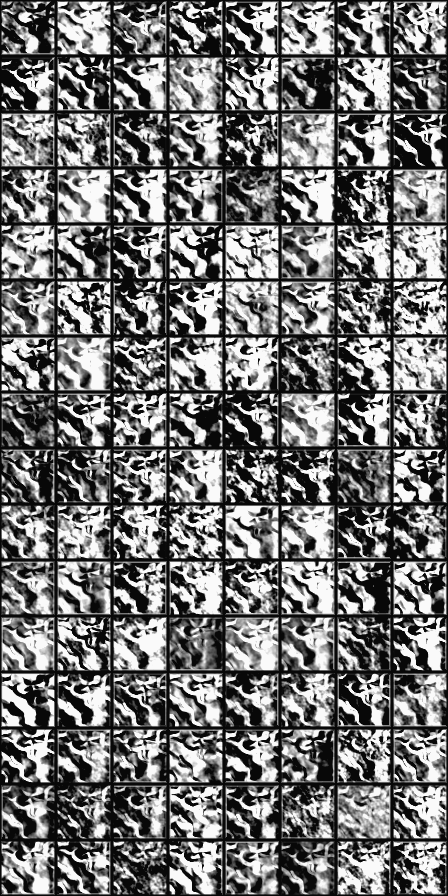
Reproduce this pattern procedurally as a WebGL 2 fragment shader.

```glsl
#version 300 es
precision highp float;

uniform vec2 u_resolution;
out vec4 fragColor;

float hash(vec2 p) {
    vec3 q = fract(vec3(p.xyx) * vec3(0.1031, 0.1030, 0.0973));
    q += dot(q, q.yzx + 33.33);
    return fract((q.x + q.y) * q.z);
}

float cornerSlope(vec2 corner, vec2 offset) {
    float angle = 6.2832 * hash(corner + 71.0);
    return dot(vec2(cos(angle), sin(angle)), offset);
}

float gradientNoise(vec2 p) {
    vec2 i = floor(p), f = fract(p);
    vec2 u = f * f * f * (f * (f * 6.0 - 15.0) + 10.0);
    float low = mix(cornerSlope(i, f), cornerSlope(i + vec2(1, 0), f - vec2(1, 0)), u.x);
    float high = mix(cornerSlope(i + vec2(0, 1), f - vec2(0, 1)), cornerSlope(i + 1.0, f - 1.0), u.x);
    return 1.5 * mix(low, high, u.y);
}

float segmentDistance(vec2 p, vec2 a, vec2 b) {
    vec2 pa = p - a, ba = b - a;
    return length(pa - ba * clamp(dot(pa, ba) / dot(ba, ba), 0.0, 1.0));
}

float stroke(float dist, float halfWidth) {
    return 1.0 - smoothstep(halfWidth * 0.4, halfWidth * 1.6, dist);
}

// Shared relief of branches, about -1 to 1; swell thickens the strokes
float branches(vec2 p, float swell) {
    p += 0.08 * vec2(gradientNoise(p * 5.0), gradientNoise(p * 5.0 + 19.0));
    float relief = 0.0;

    // Slanting limbs of uneven length, lower left
    vec2 bent = p + vec2(0.4 * (p.y - 0.3) * (p.y - 0.3), 0.0);
    for (int i = 0; i < 4; i++) {
        float k = float(i), odd = mod(k, 2.0);
        vec2 top = vec2(-0.14 + 0.17 * k, 0.36 + 0.07 * k + 0.1 * odd);
        float d = segmentDistance(bent, top, top + vec2(0.4, -0.5 + 0.14 * odd));
        relief = max(relief, stroke(d, swell * (0.032 + 0.016 * odd)));
    }

    // Forked trunk, right
    relief = max(relief, stroke(segmentDistance(p, vec2(0.82, 0.0), vec2(0.7, 0.42)), swell * 0.085));
    relief = max(relief, stroke(segmentDistance(p, vec2(0.7, 0.38), vec2(0.94, 0.98)), swell * 0.05));
    relief = max(relief, stroke(segmentDistance(p, vec2(0.7, 0.42), vec2(0.54, 0.72)), swell * 0.04));

    // Wavy twigs across the top
    for (int i = 0; i < 3; i++) {
        float k = float(i);
        float height = 0.66 + 0.14 * k - 0.09 * p.x + 0.05 * sin(p.x * 11.0 + k * 2.3);
        float gap = smoothstep(-0.25, 0.15, gradientNoise(vec2(p.x * 5.0, k * 3.7 + 0.5)));
        relief = max(relief, gap * stroke(abs(p.y - height), swell * 0.034));
    }
    return relief * 1.7 - 0.75 + 0.8 * gradientNoise(p * 8.0);
}

void main() {
    // 8 tiles across, 16 down
    vec2 grid = gl_FragCoord.xy / u_resolution * vec2(8.0, 16.0);
    vec2 tile = floor(grid), p = fract(grid);
    float pixel = 8.0 / u_resolution.x;

    // Each tile filters the relief in its own way
    float angle = 6.2832 * hash(tile + 3.1);
    float edgeMix = hash(tile + 17.3);
    float grainMix = hash(tile + 29.7);
    float swell = mix(0.8, 1.35, hash(tile + 83.1));
    vec2 shift = 0.03 * vec2(cos(angle), sin(angle));
    float response = branches(p + shift, swell) - edgeMix * 0.7 * branches(p - shift, swell);
    response *= hash(tile + 41.9) < 0.25 ? -1.0 : 1.0;

    // Broad patches and fine grain, stretched along the limbs
    vec2 along = vec2(dot(p, vec2(0.57, -0.82)), dot(p, vec2(0.82, 0.57)));
    float grain = gradientNoise(along * vec2(8.0, 15.0) + tile * 23.0);
    grain += 0.5 * gradientNoise(p * 22.0 + tile * 37.0);
    float patches = gradientNoise(p * 3.0 + tile * 11.0);
    response = response * mix(1.0, 0.65, grainMix) + 0.75 * patches;
    response += grain * mix(0.25, 0.85, grainMix * grainMix);

    float gain = mix(0.5, 1.3, hash(tile + 53.3));
    float bias = mix(0.2, 0.85, hash(tile + 67.7));
    float tone = clamp(bias + gain * response, 0.03, 0.98);

    // Faint thin rim of uneven strength, then black gutters
    vec2 side = min(p, 1.0 - p);
    float edge = min(side.x, side.y);
    float nearSide = side.x < side.y ? step(0.5, p.x) : 2.0 + step(0.5, p.y);
    float rim = 0.75 * smoothstep(0.3, 1.0, hash(tile * 4.0 + nearSide * 9.1));
    tone = mix(tone, 0.8, rim * (1.0 - smoothstep(0.05 - 0.5 * pixel, 0.05 + 0.5 * pixel, edge)));
    tone = mix(0.03, tone, smoothstep(0.028 - 0.5 * pixel, 0.028 + 0.5 * pixel, edge));

    fragColor = vec4(vec3(tone), 1.0);
}
```
